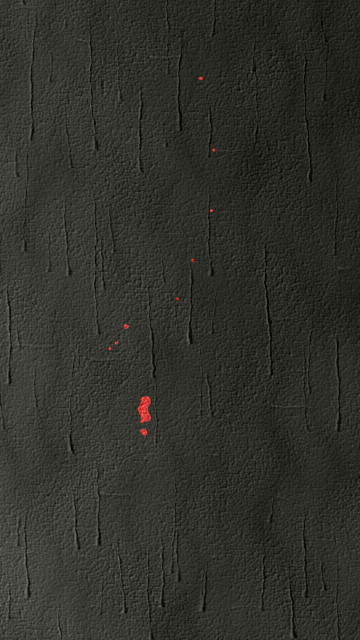
Write a Shadertoy shader that draws this texture.

```glsl
// Rough black plaster lit from the upper left, with long vertical drips
// and a few red paint spots. Cellular bumps give the grain, wobbling
// lines in staggered cells give the ridges, sines give the broad tone.

#define GRAIN_CELLS 135.0
#define GRAIN_GAIN 0.125
#define COARSE_SHARE 0.55
#define RIDGE_GAIN 0.21
#define RIDGE_WIDTH 0.0022
#define LIGHT_DIR vec2(-0.8, 0.6)
#define LIGHT_STEP 0.0024
#define TONE_LEFT 0.272
#define TONE_RIGHT 0.162
#define PAINT_RED vec3(0.85, 0.24, 0.22)
#define SPOT_COUNT 8

vec2 hash2(vec2 p) {
    vec3 q = fract(p.xyx * vec3(0.1031, 0.1030, 0.0973));
    q += dot(q, q.yzx + 33.33);
    return fract((q.xx + q.yz) * q.zy);
}

// Rounded bumps: one minus the squared distance to the nearest cell point
float cellBumps(vec2 p) {
    vec2 cell = floor(p), f = p - cell;
    float nearest = 2.0;
    for (int y = -1; y <= 1; y++)
    for (int x = -1; x <= 1; x++) {
        vec2 o = vec2(x, y);
        vec2 d = o + hash2(cell + o + 57.0) - f;
        nearest = min(nearest, dot(d, d));
    }
    return 1.0 - nearest;
}

float plasterHeight(vec2 p) {
    return cellBumps(p * GRAIN_CELLS)
         + COARSE_SHARE * cellBumps(p.yx * GRAIN_CELLS * 0.47 + 9.0);
}

// Signed light of long thin ridges: bright on the left flank, dark on the right
float ridges(vec2 p, vec2 cells, float seed) {
    float light = 0.0;
    for (int i = -1; i <= 1; i++) {
        float column = floor(p.x * cells.x) + float(i);
        float y = p.y * cells.y + hash2(vec2(column, seed)).x;
        vec2 id = vec2(column, floor(y) + seed);
        vec2 a = hash2(id + 11.0), b = hash2(id + 83.0), c = hash2(id + 147.0);
        float along = fract(y);

        // Blunt thick foot, long tapering top
        float foot = 0.03 + 0.3 * a.x;
        float top = foot + 0.25 + 0.4 * a.y;
        float mask = smoothstep(foot, foot + 0.01, along)
                   * (1.0 - smoothstep(top - 0.12, top, along));
        float thick = 1.0 - smoothstep(foot, foot + 0.1, along);

        float path = (column + 0.2 + 0.6 * b.x) / cells.x
                   + 0.06 * (b.y - 0.6) * (along - 0.5)
                   + 0.0035 * sin(p.y * 19.0 + 6.3 * a.x)
                   + 0.0014 * sin(p.y * 67.0 + 6.3 * b.y)
                   + 0.0009 * sin(p.y * 189.0 + 6.3 * a.y);
        float swell = sin(p.y * 57.0 + 9.0 * b.x + 2.0 * sin(p.y * 31.0));
        float w = RIDGE_WIDTH * (0.75 + 0.5 * c.y + 0.9 * thick + 0.2 * swell);
        float d = (p.x - path) / w;
        float kept = step(c.x, mix(0.95, 0.5, column / cells.x));
        float flanks = 0.65 * exp(-(d + 1.1) * (d + 1.1)) - exp(-(d - 0.6) * (d - 0.6));
        light += flanks * mask * kept * (0.8 + 0.2 * swell) * (0.4 + 0.6 * c.y + 0.3 * thick);
    }
    return light;
}

// Distance to the red paint: one ragged smear, a drop below, loose spots
float paintDistance(vec2 p) {
    vec2 ragged = p + 0.004 * vec2(sin(p.y * 130.0), sin(p.x * 170.0 + p.y * 60.0));
    vec2 smear = ragged - vec2(0.401, 0.64);
    smear.y -= clamp(smear.y, -0.024, 0.026);
    float d = length(smear) - 0.0135;
    d = min(d, length(ragged - vec2(0.399, 0.58)) - 0.009);
    for (int i = 0; i < SPOT_COUNT; i++) {
        float t = float(i) / float(SPOT_COUNT - 1);
        vec2 r = hash2(vec2(float(i) + 3.0, 41.0));
        vec2 spot = vec2(0.34 + 0.2 * t + 0.16 * (r.x - 0.3), 0.81 + 0.75 * t * t);
        d = min(d, length(p - spot) - mix(0.0035, 0.0065, r.y));
    }
    return d;
}

void mainImage(out vec4 fragColor, in vec2 fragCoord) {
    vec2 p = fragCoord / iResolution.x;
    float up = fragCoord.y / iResolution.y;

    // Broad light: brighter left and low, with mottling and upright patches
    float tone = mix(TONE_LEFT, TONE_RIGHT, smoothstep(-0.3, 0.85, p.x));
    tone += 0.045 * (0.5 - up);
    tone += 0.012 * sin(p.x * 9.0 + 2.0 * sin(p.y * 5.0)) * sin(p.y * 7.0 + 3.0 * p.x);
    float patches = cellBumps(p * vec2(13.0, 4.0) + 0.25 * sin(p.yx * 23.0));
    tone += 0.05 * (patches - 0.8);

    // Grain from the slope of the plaster toward the light, rougher in places
    vec2 e = LIGHT_DIR * LIGHT_STEP;
    float slope = plasterHeight(p - e) - plasterHeight(p + e);
    float rough = 0.85 + 0.3 * sin(p.x * 15.0 + 3.0 * sin(p.y * 6.0)) * sin(p.y * 11.0);
    float grain = GRAIN_GAIN * slope * rough * (0.6 + 2.2 * tone);

    // Two sets of long drips, one of short ones, and faint cross cracks
    float relief = ridges(p, vec2(9.0, 1.6), 5.0)
                 + 0.9 * ridges(p + 0.37, vec2(8.0, 2.1), 29.0)
                 + 0.7 * ridges(p + 0.61, vec2(7.0, 4.0), 53.0)
                 - 0.35 * ridges(p.yx, vec2(7.0, 5.0), 71.0);

    float shade = max(tone + grain + RIDGE_GAIN * relief, 0.04);
    vec3 color = vec3(shade, shade, shade - 0.02);

    // Red paint keeps the grain of the wall
    float edge = 0.7 / iResolution.x;
    float paint = 1.0 - smoothstep(-edge, edge, paintDistance(p));
    color = mix(color, PAINT_RED + 2.5 * grain, paint);

    fragColor = vec4(clamp(color, 0.0, 1.0), 1.0);
}
```
